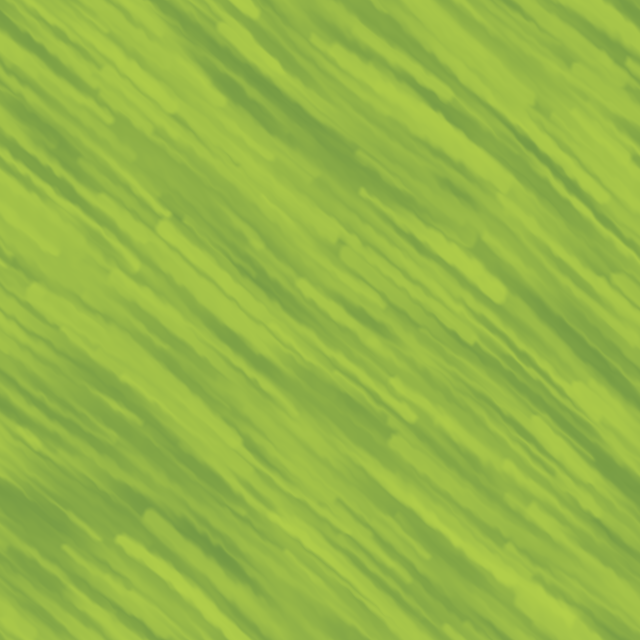
This texture is drawn by a three.js fragment shader. Its source:

```glsl
// Seamless meadow of slanted, overlapping light and dark green brush strokes.
#define SLOPE (5.0 / 6.0)  // fall of the strokes; SLOPE * rows must be whole
#define EDGE_SOFT 0.0054   // half width of the blurred stroke edge
#define LIGHT_SHARE 0.59   // share of strokes that are light
#define BEND 0.036         // slow bending of the strokes
#define ROUGHNESS 0.007    // small irregularity of the edges
#define TILT 0.05          // largest turn of a single stroke
#define DARK_GREEN vec3(0.44, 0.59, 0.265)
#define LIGHT_GREEN vec3(0.70, 0.815, 0.29)

varying vec2 vUv;

vec4 hash4(vec2 cell, float seed) {
  vec4 q = fract(vec4(cell.xyx, seed + cell.y) * vec4(0.1031, 0.1030, 0.0973, 0.1099) + seed * 0.137);
  q += dot(q, q.wzxy + 33.33);
  return fract((q.xxyz + q.yzzw) * q.zywx);
}

// Slanted cells: one step across the canvas also moves SLOPE * rows up.
vec2 wrapCell(vec2 cell, vec2 grid) {
  float turns = floor((cell.x + 0.5) / grid.x);
  cell -= turns * vec2(grid.x, floor(SLOPE * grid.y + 0.5));
  cell.y -= grid.y * floor((cell.y + 0.5) / grid.y);
  return cell;
}

float cellValue(vec2 cell, vec2 grid, float seed) {
  return hash4(wrapCell(cell, grid), seed).x;
}

// Value noise stretched along the strokes.
float streakNoise(vec2 p, vec2 grid, float seed) {
  vec2 cell = floor(p * grid);
  vec2 f = fract(p * grid);
  f = f * f * (3.0 - 2.0 * f);
  float low = mix(cellValue(cell, grid, seed), cellValue(cell + vec2(1.0, 0.0), grid, seed), f.x);
  float high = mix(cellValue(cell + vec2(0.0, 1.0), grid, seed), cellValue(cell + 1.0, grid, seed), f.x);
  return mix(low, high, f.y);
}

// Paints one layer: light strokes have a round head and a fading tail,
// dark ones taper softly at both ends.
float paintStrokes(float tone, vec2 p, vec2 grid, float seed, float opacity) {
  float stretch = sqrt(1.0 + SLOPE * SLOPE);
  float spacing = 1.0 / (grid.y * stretch);
  vec2 home = floor(p * grid);
  for (int i = -1; i <= 1; i++) {
    for (int j = -1; j <= 1; j++) {
      vec2 cell = home + vec2(float(i), float(j));
      vec2 id = wrapCell(cell, grid);
      vec4 place = hash4(id, seed);
      vec4 look = hash4(id, seed + 7.0);

      // Offset from the stroke centre, along and across its direction
      vec2 d = p - (cell + vec2(place.x, 0.25 + 0.5 * place.y)) / grid;
      float halfLength = mix(0.30, 0.85, place.z) / grid.x;
      float halfWidth = mix(0.25, 0.52, place.w) * spacing;
      float along = d.x * stretch - d.y * SLOPE / stretch;
      float tilt = (2.0 * look.w - 1.0) * min(TILT, 0.45 * spacing / halfLength);
      float across = d.y / stretch + along * tilt;

      float facing = look.x < 0.5 ? -1.0 : 1.0;
      float t = along / halfLength;
      bool light = look.y < LIGHT_SHARE;
      float body = light ? 1.0 - smoothstep(-0.6, 1.0, facing * t) : 1.0 - smoothstep(0.1, 1.0, abs(t));
      halfWidth *= light ? 0.55 + 0.45 * body : 0.3 + 0.7 * body;

      float dist = length(vec2(max(abs(along) - halfLength, 0.0), across)) - halfWidth;
      float cover = 1.0 - smoothstep(-EDGE_SOFT, EDGE_SOFT, dist);
      float paint = light ? mix(0.70, 1.0, look.z) : mix(0.02, 0.32, look.z);
      tone = mix(tone, paint, cover * body * opacity);
    }
  }
  return tone;
}

void main() {
  // Slanted coordinates, slightly bent and roughened
  vec2 p = vec2(vUv.x, vUv.y + SLOPE * vUv.x);
  float bend = streakNoise(p, vec2(4.0, 6.0), 1.0) - 0.5;
  float rough = streakNoise(p, vec2(90.0, 96.0), 2.0) - 0.5;
  p.y += BEND * bend + ROUGHNESS * rough;

  // Soft ground with broad and fine streaks
  float tone = 0.09 + 0.44 * streakNoise(p, vec2(3.0, 18.0), 3.0)
             + 0.38 * streakNoise(p, vec2(5.0, 54.0), 4.0);

  // Broad, thin, then medium strokes
  tone = paintStrokes(tone, p, vec2(2.0, 24.0), 11.0, 0.76);
  tone = paintStrokes(tone, p, vec2(4.0, 54.0), 23.0, 0.68);
  tone = paintStrokes(tone, p, vec2(3.0, 30.0), 37.0, 0.80);

  // Faint mottling
  tone += 0.06 * (streakNoise(p, vec2(60.0, 96.0), 5.0) - 0.5);
  gl_FragColor = vec4(mix(DARK_GREEN, LIGHT_GREEN, clamp(tone, 0.0, 1.0)), 1.0);
}
```
